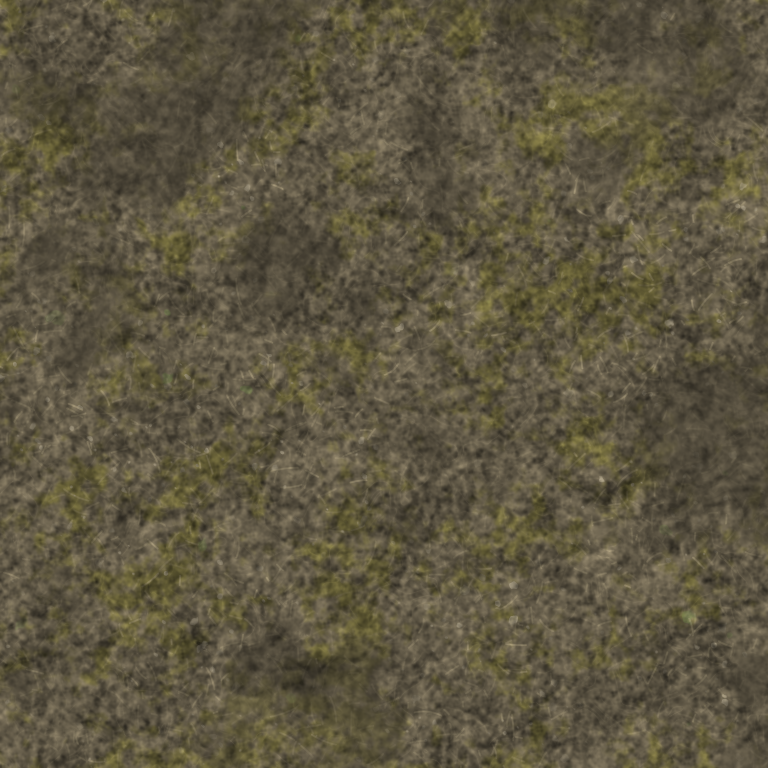
Give the GLSL for this texture, as a Shadertoy shader.

```glsl
#define LUMP_SCALE 6.0
#define RELIEF 2.3
#define HOLLOW_DEPTH 0.13
#define MOTTLE 0.36
#define GRAIN 0.8
#define FIBRE 0.17
#define MOSS_AMOUNT 0.8
#define STRAW_AMOUNT 0.4
#define PEBBLE_SHARE 0.25

const vec3 SOIL = vec3(0.355, 0.325, 0.260);
const vec3 MOSS = vec3(0.368, 0.346, 0.178);
const vec3 STRAW = vec3(0.52, 0.48, 0.38);
const vec3 STONE = vec3(0.49, 0.46, 0.39);
const vec3 LEAF = vec3(0.40, 0.46, 0.27);
const vec2 LIGHT = vec2(-0.5, 0.86);
const mat2 TURN = mat2(0.8, 0.6, -0.6, 0.8);

vec3 hash3(vec2 p) {
    vec3 q = fract(p.xyx * vec3(0.1031, 0.1030, 0.0973));
    q += dot(q, q.yxz + 33.33);
    return fract((q.xxy + q.yzz) * q.zyx);
}

float noise(vec2 p) {
    vec2 i = floor(p), f = fract(p);
    f = f * f * (3.0 - 2.0 * f);
    return mix(mix(hash3(i).x, hash3(i + vec2(1, 0)).x, f.x),
               mix(hash3(i + vec2(0, 1)).x, hash3(i + 1.0).x, f.x), f.y);
}

float fbm(vec2 p, int octaves) {
    float sum = 0.0, total = 0.0, amp = 0.5;
    for (int i = 0; i < octaves; i++) {
        sum += amp * noise(p);
        total += amp;
        amp *= 0.5;
        p = TURN * p * 2.03 + 17.3;
    }
    return sum / total;
}

// Rounded lumps with sharp creases between them
float groundHeight(vec2 p) {
    float sum = 0.0, amp = 0.5;
    p *= LUMP_SCALE;
    for (int i = 0; i < 5; i++) {
        sum += amp * abs(2.0 * noise(p) - 1.0);
        amp *= 0.5;
        p = TURN * p * 2.07 + 9.1;
    }
    return sum;
}

// Thin, slightly bent stalks, one per cell
float strawLayer(vec2 uv, float scale, float seed, float pixel) {
    vec2 p = uv * scale, cell = floor(p);
    float cover = 0.0;
    for (int y = -1; y <= 1; y++)
    for (int x = -1; x <= 1; x++) {
        vec2 id = cell + vec2(x, y);
        vec3 rnd = hash3(id + seed);
        vec3 look = hash3(id + seed + 57.0);
        float angle = 6.2832 * rnd.z;
        vec2 dir = vec2(cos(angle), sin(angle));
        vec2 d = p - id - rnd.xy;
        d = vec2(dot(d, dir), dot(d, vec2(-dir.y, dir.x)));
        d.y += 0.6 * (look.x - 0.5) * d.x * d.x;
        float halfLength = mix(0.12, 0.6, look.y);
        float dist = length(vec2(max(abs(d.x) - halfLength, 0.0), d.y)) / scale;
        float line = 1.0 - smoothstep(0.0003, 0.0008 + pixel, dist);
        cover = max(cover, line * look.z * look.z);
    }
    return cover;
}

// Scattered flecks: x is coverage, y is a random value per fleck
vec2 fleckLayer(vec2 uv, float scale, float share, float seed, float pixel) {
    vec2 p = uv * scale, cell = floor(p), best = vec2(0.0);
    for (int y = -1; y <= 1; y++)
    for (int x = -1; x <= 1; x++) {
        vec2 id = cell + vec2(x, y);
        vec3 rnd = hash3(id + seed);
        vec3 look = hash3(id + seed + 31.0);
        vec2 d = TURN * (p - id - rnd.xy) * vec2(1.0, mix(0.7, 1.6, look.x));
        float radius = mix(0.06, 0.28, look.y * look.y);
        radius *= 0.5 + noise(p * 5.0 + seed);
        float edge = 0.5 * pixel * scale + 0.03;
        float cover = 1.0 - smoothstep(radius - edge, radius + edge, length(d));
        cover *= step(rnd.z, share);
        if (cover > best.x) best = vec2(cover, look.z);
    }
    return best;
}

void mainImage(out vec4 fragColor, in vec2 fragCoord) {
    float pixel = 1.0 / min(iResolution.x, iResolution.y);
    vec2 uv = fragCoord * pixel;
    vec2 bend = vec2(fbm(uv * 8.0 + 3.0, 4), fbm(uv * 8.0 + 41.0, 4)) - 0.5;
    vec2 p = uv + 0.09 * bend;

    // Relief lit from the upper left, with smooth dark hollows
    vec2 reach = 0.004 * LIGHT;
    float slope = groundHeight(p - reach) - groundHeight(p + reach);
    float hollow = 1.0 - smoothstep(0.3, 0.5, fbm(p * 9.0 + 23.0, 4));

    // Mottling, grit and tangled fibres
    float mottle = fbm(p * 24.0 + 5.0, 4) - 0.5;
    float grain = fbm(uv * 135.0, 2) - 0.5;
    vec2 tangled = uv * 65.0 + 2.5 * vec2(noise(uv * 34.0), noise(uv * 34.0 + 70.0));
    float fibre = pow(1.0 - abs(2.0 * fbm(tangled, 2) - 1.0), 3.0) - 0.38;
    float tone = 1.0 + clamp(RELIEF * slope, -0.28, 0.24) + MOTTLE * mottle;
    tone += (GRAIN * grain + FIBRE * fibre) * (1.0 - 0.5 * hollow);
    tone -= HOLLOW_DEPTH * (hollow - 0.25);

    // Moss in small ragged patches
    float patches = 0.55 * fbm(p * 13.0 + 80.0, 4) + 0.45 * fbm(uv * 60.0 + 12.0, 3);
    float moss = MOSS_AMOUNT * smoothstep(0.47, 0.7, patches) * (1.0 - 0.5 * hollow);
    vec3 color = mix(SOIL, MOSS, moss);

    // Litter: pebbles, rare leaves and dry stalks
    float litter = smoothstep(0.35, 0.65, fbm(uv * 9.0 + 60.0, 3)) * (1.0 - 0.7 * hollow);
    vec2 pebble = fleckLayer(uv, 52.0, PEBBLE_SHARE, 11.0, pixel);
    color = mix(color, STONE * mix(0.8, 1.1, pebble.y), 0.55 * pebble.x * (0.3 + litter));
    vec2 leaf = fleckLayer(uv, 30.0, 0.03, 90.0, pixel);
    color = mix(color, LEAF, 0.5 * leaf.x * litter);
    float straw = max(strawLayer(uv, 34.0, 3.0, pixel), strawLayer(uv, 52.0, 140.0, pixel));
    color = mix(color, STRAW, STRAW_AMOUNT * straw * (0.4 + litter));

    fragColor = vec4(color * max(tone, 0.45), 1.0);
}
```
